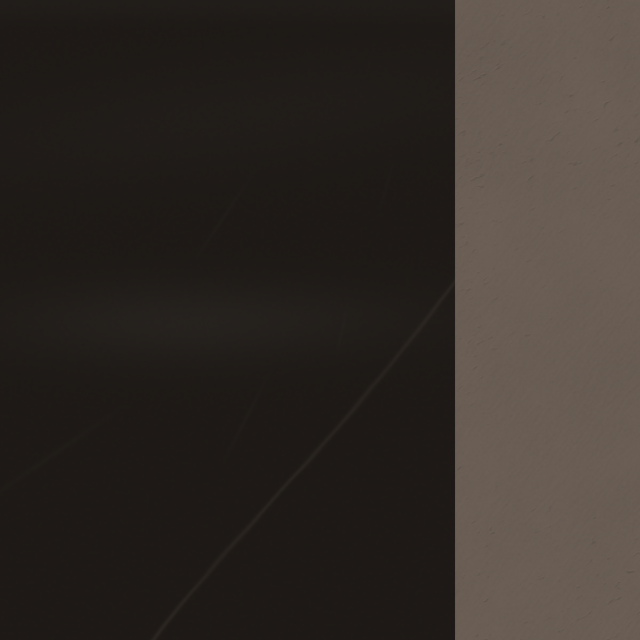
Reproduce this texture procedurally as a three.js fragment shader.

```glsl
// Dark veined stone slab with soft sheen beside a strip of rough taupe plaster.
varying vec2 vUv;

const float SEAM_X = 0.711;
const float SEAM_SOFT = 0.001;
const vec3 STONE = vec3(0.116, 0.099, 0.086);
const vec3 SHEEN = vec3(0.036, 0.036, 0.035);
const vec3 VEIN = vec3(0.082, 0.077, 0.071);
const vec3 PLASTER = vec3(0.410, 0.364, 0.328);
const float GRAIN_ANGLE = 0.48;
const vec2 PIT_SCALE = vec2(52.0, 125.0);
const vec2 LIGHT_STEP = vec2(-0.0012, 0.0018);
const float RELIEF = 0.11;
const float PIT_SHADE = 0.07;

vec2 hashGradient(vec2 cell) {
  vec2 h = vec2(dot(cell, vec2(127.1, 311.7)), dot(cell, vec2(269.5, 183.3)));
  return fract(sin(h) * 43758.5) * 2.0 - 1.0;
}

float gradientNoise(vec2 p) {
  vec2 i = floor(p), f = fract(p);
  vec2 u = f * f * f * (f * (f * 6.0 - 15.0) + 10.0);
  vec2 e = vec2(1.0, 0.0);
  float a = dot(hashGradient(i), f);
  float b = dot(hashGradient(i + e.xy), f - e.xy);
  float c = dot(hashGradient(i + e.yx), f - e.yx);
  float d = dot(hashGradient(i + e.xx), f - e.xx);
  return mix(mix(a, b, u.x), mix(c, d, u.x), u.y);
}

float fbm(vec2 p) {
  float sum = 0.0, amp = 0.6;
  for (int i = 0; i < 3; i++) {
    sum += amp * gradientNoise(p);
    p = p * 2.03 + 17.3;
    amp *= 0.5;
  }
  return sum;
}

vec2 rotate(vec2 p, float angle) {
  float c = cos(angle), s = sin(angle);
  return vec2(c * p.x + s * p.y, c * p.y - s * p.x);
}

float glow(vec2 p, vec2 center, vec2 radius) {
  vec2 d = (p - center) / radius;
  return exp(-dot(d, d));
}

// Faint scratch that fades towards both ends.
float hairline(vec2 p, vec2 a, vec2 b, float width) {
  vec2 ab = b - a;
  float t = clamp(dot(p - a, ab) / dot(ab, ab), 0.0, 1.0);
  float d = length(p - a - ab * t) / width;
  return exp(-d * d) * sin(3.14159 * t);
}

float mainVein(vec2 p) {
  float x = 0.246 + 0.829 * p.y + 0.008 * sin(9.52 * (p.y - 0.23));
  x += 0.003 * gradientNoise(vec2(p.y * 24.0, 2.5));
  float width = 0.0036 + 0.0015 * gradientNoise(vec2(p.y * 13.0, 8.5));
  float d = (p.x - x) * 0.77 / width;
  float strength = 0.75 + 0.5 * gradientNoise(vec2(p.y * 9.0, 4.5));
  return exp(-d * d) * strength;
}

vec3 stone(vec2 p) {
  // Broad reflections
  float sheen = 0.85 * glow(p, vec2(0.27, 0.495), vec2(0.27, 0.062));
  sheen += 0.22 * glow(p, vec2(0.55, 0.505), vec2(0.25, 0.05));
  sheen += 0.38 * glow(p, vec2(0.38, 0.82 + 0.12 * (p.x - 0.38)), vec2(0.48, 0.085));
  sheen += 0.40 * smoothstep(0.95, 1.0, p.y);
  vec3 color = STONE + SHEEN * sheen;

  // Veins
  float faint = hairline(p, vec2(0.295, 0.58), vec2(0.40, 0.735), 0.003);
  faint += hairline(p, vec2(0.345, 0.27), vec2(0.425, 0.425), 0.003);
  faint += hairline(p, vec2(-0.04, 0.205), vec2(0.20, 0.37), 0.004);
  faint += 0.7 * hairline(p, vec2(0.525, 0.44), vec2(0.545, 0.53), 0.0025);
  faint += 0.7 * hairline(p, vec2(0.59, 0.66), vec2(0.617, 0.755), 0.0025);
  color += VEIN * (0.14 * faint + 0.72 * mainVein(p));

  // Fine mineral mottling
  return color + 0.007 * fbm(p * 150.0);
}

float pits(vec2 p, float wear) {
  vec2 q = rotate(p, GRAIN_ANGLE);
  q += 0.006 * gradientNoise(p * 35.0);
  return smoothstep(0.08, 0.42, fbm(q * PIT_SCALE) + wear);
}

vec3 plaster(vec2 p) {
  // Wear gathers by the seam, in the upper half and in the lower corner
  float wear = 0.28 * fbm(rotate(p, GRAIN_ANGLE) * vec2(7.0, 14.0)) - 0.13;
  wear += 0.08 * glow(p, vec2(0.73, 0.62), vec2(0.08, 0.30));
  wear += 0.09 * glow(p, vec2(0.90, 0.83), vec2(0.22, 0.14));
  wear += 0.10 * glow(p, vec2(0.97, 0.07), vec2(0.13, 0.10));
  wear -= 0.09 * glow(p, vec2(0.91, 0.36), vec2(0.11, 0.16));

  float depth = pits(p, wear);
  float relief = pits(p + LIGHT_STEP, wear) - depth;
  float strokes = gradientNoise(rotate(p, 0.9) * vec2(35.0, 210.0));
  float cloud = fbm(p * 6.0);
  float shade = 1.0 - PIT_SHADE * depth - RELIEF * relief;
  shade += 0.025 * strokes + 0.05 * cloud + 0.04 * fbm(p * 190.0);
  return PLASTER * shade;
}

void main() {
  float side = smoothstep(SEAM_X - SEAM_SOFT, SEAM_X + SEAM_SOFT, vUv.x);
  vec3 color = mix(stone(vUv), plaster(vUv), side);
  gl_FragColor = vec4(color, 1.0);
}
```
